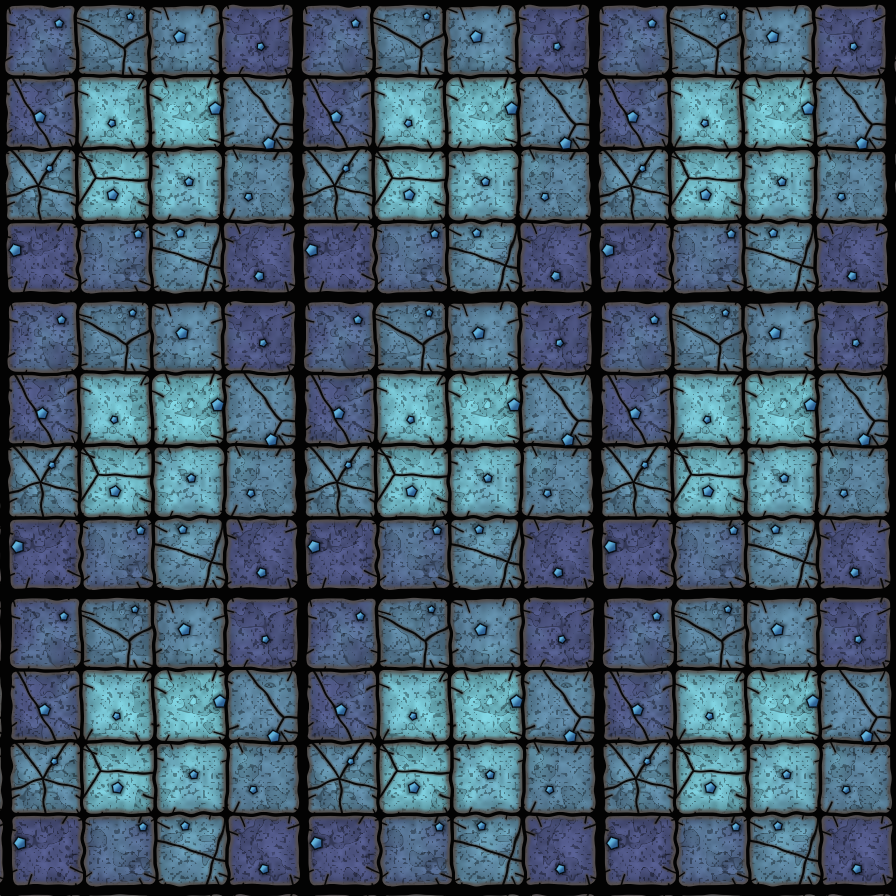
This texture is drawn by a Shadertoy shader. Its source:

```glsl
const float PI = 3.14159;
const float PITCH = 0.0807;   // tile size on the canvas
const float BLOCK = 4.1;      // four tiles and a wide joint

// Tile tint, from violet (0) to cyan (1), by rows from the top
const float TINT[16] = float[16](
    0.26, 0.42, 0.42, 0.05,
    0.20, 0.80, 1.00, 0.45,
    0.60, 0.85, 0.72, 0.50,
    0.05, 0.30, 0.60, 0.10);

// Crack stars: centre, angle of the first arm, number of arms
const vec4 CRACKS[6] = vec4[6](
    vec4(1.65, 0.60, -2.63, 3), vec4(0.37, 1.50, 1.05, 2),
    vec4(3.78, 1.67, -2.22, 3), vec4(0.46, 2.50, -0.97, 5),
    vec4(1.25, 2.40, -2.05, 3), vec4(2.82, 3.60, -2.85, 4));

float hash(vec2 p) {
    return fract(sin(dot(p, vec2(127.1, 311.7))) * 43758.5);
}

vec2 hash2(vec2 p) {
    return vec2(hash(p), hash(p + 17.3));
}

float noise(vec2 p) {
    vec2 i = floor(p), f = fract(p);
    f = f * f * (3.0 - 2.0 * f);
    return mix(mix(hash(i), hash(i + vec2(1, 0)), f.x),
               mix(hash(i + vec2(0, 1)), hash(i + vec2(1, 1)), f.x), f.y);
}

float roundBox(vec2 p, float halfSize, float radius) {
    vec2 d = abs(p) - halfSize + radius;
    return length(max(d, 0.0)) + min(max(d.x, d.y), 0.0) - radius;
}

float segment(vec2 p, vec2 a, vec2 b) {
    vec2 ab = b - a;
    return length(p - a - ab * clamp(dot(p - a, ab) / dot(ab, ab), 0.0, 1.0));
}

// Angle folded into n equal sectors centred on zero
float sector(vec2 p, float start, float n) {
    float a = atan(p.y, p.x) - start;
    return mod(a + PI / n, 2.0 * PI / n) - PI / n;
}

float cover(float d, float px) {
    return clamp(0.5 - d / px, 0.0, 1.0);
}

// Stone face: tint ramp, mottling, outlined stains and specks
vec3 stone(vec2 q, vec2 tile) {
    float tint = TINT[int(tile.x) + 4 * int(tile.y)];
    tint += 0.12 * (1.4 - distance(q, vec2(2.3, 1.6))) + 0.2 * (noise(q * 4.0) - 0.5);
    vec3 col = mix(vec3(0.32, 0.35, 0.54), vec3(0.37, 0.53, 0.64), smoothstep(0.0, 0.45, tint));
    col = mix(col, vec3(0.47, 0.78, 0.83), smoothstep(0.4, 1.0, tint));
    col *= 0.9 + 0.2 * noise(q * 13.0);
    float stain = 0.7 * noise(q * 3.3 + 4.0) + 0.3 * noise(q * 9.0) - 0.67;
    col *= 1.0 - 0.12 * smoothstep(-0.01, 0.01, stain);
    col *= 1.0 - 0.3 * smoothstep(0.02, 0.0, abs(stain));
    return col * (1.0 - 0.35 * smoothstep(0.68, 0.85, noise(q * 34.0)));
}

void mainImage(out vec4 fragColor, in vec2 fragCoord) {
    vec2 uv = fragCoord / iResolution.xy;
    float px = 1.0 / (min(iResolution.x, iResolution.y) * PITCH);

    // Block coordinates in tiles, y down, with a slight slant
    float down = 1.0 - uv.y;
    vec2 q = mod(vec2(uv.x - 0.008 * down - 0.0045, down - 0.005) / PITCH, BLOCK);
    vec2 tile = min(floor(q), 3.0);
    vec2 w = q + 0.045 * (vec2(noise(q * 6.0), noise(q * 6.0 + 31.0)) - 0.5);
    vec2 f = w - tile;

    // Face with a worn, brownish rim
    float edge = roundBox(f - 0.5, 0.476, 0.08);
    vec3 col = stone(q, tile) * (1.0 - 0.2 * smoothstep(-0.25, 0.0, edge));
    col = mix(col, vec3(0.34, 0.31, 0.29), 0.85 * smoothstep(-0.075, -0.005, edge));

    // Branching cracks
    float crack = 1.0;
    for (int i = 0; i < 6; i++) {
        vec4 c = CRACKS[i];
        if (floor(c.xy) == tile)
            crack = min(crack, length(w - c.xy) * abs(sin(sector(w - c.xy, c.z, c.w))));
    }

    // Short nicks near the corners
    for (int k = 0; k < 8; k++) {
        vec2 corner = vec2(k & 1, (k >> 1) & 1), inward = 1.0 - 2.0 * corner;
        vec2 h = hash2(tile * 8.0 + float(k));
        vec2 slide = k < 4 ? vec2(0.03 + 0.22 * h.x, 0) : vec2(0, 0.03 + 0.22 * h.x);
        vec2 start = corner + inward * slide;
        vec2 reach = h.y * (k < 4 ? vec2(0.08, 0.19) : vec2(0.19, 0.08));
        crack = min(crack, segment(f, start, start + inward * reach) + 0.003);
    }
    col = mix(col, vec3(0.30, 0.27, 0.25), 0.6 * smoothstep(0.05, 0.012, crack));
    col = mix(col, vec3(0.03), cover(crack - 0.014, px));
    col = mix(vec3(0.012), col, cover(edge, px));

    // Scattered chips with a dark outline and a lit side
    for (int k = 0; k < 16; k++) {
        vec2 cell = vec2(k & 3, k >> 2), h = hash2(cell + 5.7);
        vec2 p = q - cell - 0.1 - 0.85 * h;
        float turn = 6.3 * hash(cell + 9.1), size = 0.028 + 0.04 * hash(cell + 2.4);
        vec2 r = mat2(cos(turn), sin(turn), -sin(turn), cos(turn)) * p * vec2(1.2, 0.9);
        r.x *= 0.75;
        float chip = length(r) * cos(sector(r, h.x, 5.0)) - size;
        col *= 1.0 - 0.45 * smoothstep(0.07, 0.0, chip);
        col = mix(col, vec3(0.02, 0.04, 0.07), cover(chip - 0.016, px));
        vec3 face = mix(vec3(0.18, 0.38, 0.58), vec3(0.38, 0.70, 0.86),
                        smoothstep(-size, size, -p.x - p.y));
        col = mix(col, face, cover(chip, px));
    }
    fragColor = vec4(col, 1.0);
}
```
